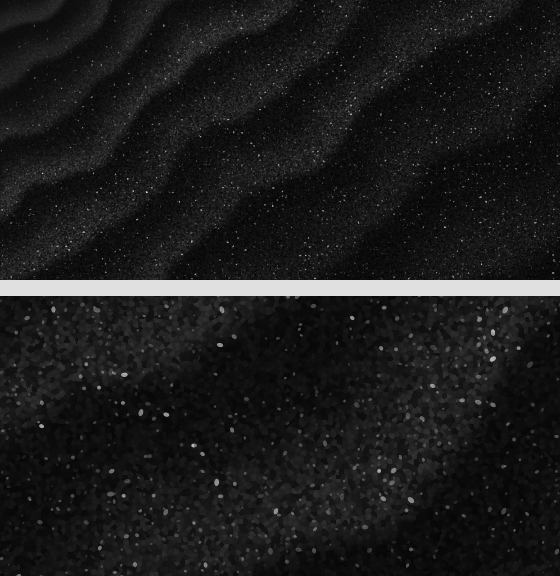
Top: the whole. Bottom: its middle third, enlarged.
This texture is drawn by a Shadertoy shader. Its source:

```glsl
// Black sand at night: diagonal wind ripples, fine grain and pale glints.
// Ripples are a warped sawtooth that widens toward the lower right;
// grains are cellular noise, glints are scattered soft ellipses.

const vec3  SAND_TINT     = vec3(1.0, 1.0, 1.005);
const float TROUGH_LEVEL  = 0.040;
const float CREST_GAIN    = 0.100;
const vec2  ALONG         = vec2(0.78, 0.626);  // direction of the crests
const float RIPPLE_RATE   = 7.4;   // ripples per unit at the far corner
const float RIPPLE_SPREAD = 0.68;  // how fast ripples widen
const float CREST_POS     = 0.80;  // place of the crest in one period
const float GRAIN_DENSITY = 165.0; // grains per canvas height
const float GRAIN_DEPTH   = 0.95;

vec3 hash3(vec2 cell) {
    vec3 q = fract(cell.xyx * vec3(0.1031, 0.1030, 0.0973));
    q += dot(q, q.yxz + 33.33);
    return fract((q.xxy + q.yzz) * q.zyx);
}

// Brightness of the nearest grain, dimmer toward its rim
float grains(vec2 p) {
    vec2 cell = floor(p);
    float nearest = 9.0;
    float tone = 0.0;
    for (int j = -1; j <= 1; j++) {
        for (int i = -1; i <= 1; i++) {
            vec2 id = cell + vec2(i, j);
            vec3 h = hash3(id);
            float d = length(id + h.xy - p);
            if (d < nearest) {
                nearest = d;
                tone = h.z;
            }
        }
    }
    return tone * (1.25 - 0.6 * nearest);
}

// One glint per chosen cell, kept clear of the cell border
float glints(vec2 p, float density, float chance, float size, float pixel) {
    vec2 cell = floor(p * density);
    vec3 place = hash3(cell + 17.0);
    vec3 look = hash3(cell + 91.0);
    vec2 q = p - (cell + 0.25 + 0.5 * place.xy) / density;
    float angle = 6.283 * look.x;
    q *= mat2(cos(angle), sin(angle), -sin(angle), cos(angle));
    q.y *= 1.0 + 0.6 * look.y;
    float radius = size * mix(0.5, 1.0, look.y * look.y);
    float disc = 1.0 - smoothstep(radius - 0.7 * pixel, radius + 0.7 * pixel, length(q));
    return disc * step(place.z, chance) * mix(0.25, 1.0, look.z * look.z);
}

// Gentle windward rise, then a quick drop past the crest
float ripple(float phase) {
    float f = fract(phase);
    float rise = pow(smoothstep(0.0, CREST_POS, f), 1.6);
    return rise * (1.0 - smoothstep(CREST_POS, 1.0, f));
}

void mainImage(out vec4 fragColor, in vec2 fragCoord) {
    float pixel = 1.0 / iResolution.y;
    vec2 p = fragCoord * pixel;
    float u = dot(p, ALONG);
    float v = dot(p, vec2(ALONG.y, -ALONG.x));

    // Meandering crests
    float bend = 0.034 * sin(8.0 * u + 3.0 * v + 0.6)
               + 0.017 * sin(15.0 * u - 6.0 * v + 2.0)
               + 0.006 * sin(34.0 * u + 11.0 * v);
    float depth = v + 0.8 + bend;
    float phase = RIPPLE_RATE / RIPPLE_SPREAD * (1.0 - exp(-RIPPLE_SPREAD * depth));
    float crest = ripple(phase);

    // Uneven light, fading toward the lower right
    float patches = 0.78 + 0.22 * sin(4.3 * u + 5.0 * v + 1.0) * sin(3.1 * u - 7.0 * v);
    float fade = mix(1.1, 0.55, smoothstep(-0.4, 0.9, v));
    float light = TROUGH_LEVEL + CREST_GAIN * crest * patches * fade;
    light += 0.012 * (1.0 - smoothstep(-0.2, 1.0, v));

    // The far corner is out of focus, so its grain is fainter
    float focus = smoothstep(-0.75, 0.05, v);
    float grain = grains(p * GRAIN_DENSITY) - 0.45;
    light *= 1.0 + GRAIN_DEPTH * mix(0.3, 1.0, focus) * grain;

    // Large sparse glints over small frequent ones
    float cover = mix(0.25, 1.0, focus) * (0.65 + 0.6 * crest);
    float sparkle = 0.58 * glints(p, 62.0, 0.17 * cover, 0.0046, pixel)
                  + 0.30 * glints(p + 3.7, 118.0, 0.17 * cover, 0.0029, pixel);
    light += sparkle * mix(0.5, 1.0, focus);

    fragColor = vec4(clamp(light * SAND_TINT, 0.0, 1.0), 1.0);
}
```
